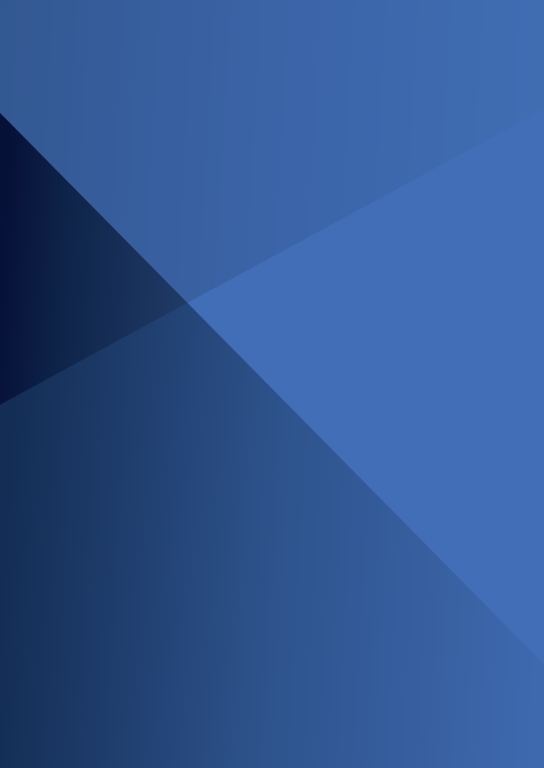
This background is drawn by a Shadertoy shader. Its source:

```glsl
#define FALL_LEFT 0.853   // falling edge: height at left side
#define FALL_RIGHT 0.135  // falling edge: height at right side
#define RISE_LEFT 0.473   // rising edge: height at left side
#define RISE_RIGHT 0.858  // rising edge: height at right side
#define TILT 0.08         // lean of the shading bands

const vec3 PLAIN_BLUE = vec3(0.255, 0.430, 0.714);

// Soft coverage of the area above a line across the canvas
float aboveLine(vec2 uv, float leftHeight, float rightHeight) {
    float offset = uv.y - mix(leftHeight, rightHeight, uv.x);
    float softness = 1.0 / iResolution.y;
    return smoothstep(-softness, softness, offset);
}

// Three-stop gradient with the middle colour at position mid
vec3 ramp(vec3 start, vec3 middle, vec3 end, float mid, float t) {
    vec3 lower = mix(start, middle, clamp(t / mid, 0.0, 1.0));
    return mix(lower, end, clamp((t - mid) / (1.0 - mid), 0.0, 1.0));
}

void mainImage(out vec4 fragColor, in vec2 fragCoord) {
    vec2 uv = fragCoord / iResolution.xy;
    float aboveFall = aboveLine(uv, FALL_LEFT, FALL_RIGHT);
    float aboveRise = aboveLine(uv, RISE_LEFT, RISE_RIGHT);

    // Top panel, brightening to the right
    float topShade = uv.x + TILT * (1.0 - uv.y);
    vec3 top = ramp(vec3(0.200, 0.345, 0.570), vec3(0.230, 0.392, 0.655),
                    vec3(0.250, 0.425, 0.700), 0.5, topShade);

    // Dark wedge at the left
    float wedgeShade = (uv.x + TILT * (0.6 - uv.y)) / 0.35;
    vec3 wedge = ramp(vec3(0.025, 0.065, 0.220), vec3(0.055, 0.140, 0.285),
                      vec3(0.130, 0.235, 0.410), 0.32, wedgeShade);

    // Bottom panel, from navy to mid blue
    float bottomShade = uv.x + TILT * (0.25 - uv.y);
    vec3 bottom = ramp(vec3(0.075, 0.175, 0.330), vec3(0.180, 0.325, 0.550),
                       vec3(0.245, 0.412, 0.685), 0.5, bottomShade);

    // Join the four panels along both edges
    vec3 upper = mix(PLAIN_BLUE, top, aboveRise);
    vec3 lower = mix(bottom, wedge, aboveRise);
    fragColor = vec4(mix(lower, upper, aboveFall), 1.0);
}
```
